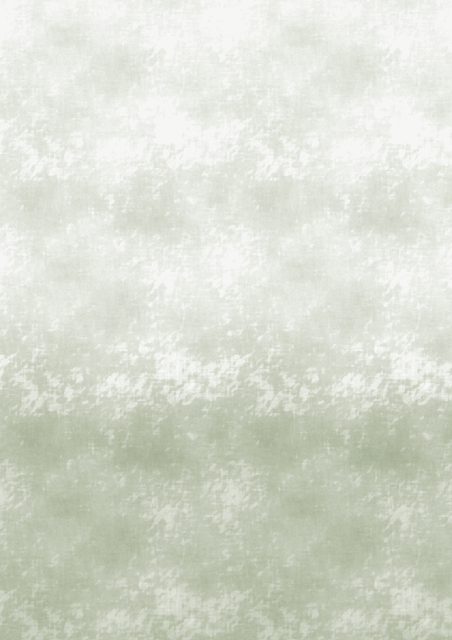
Reproduce this texture procedurally as a WebGL 2 fragment shader.

```glsl
#version 300 es
precision highp float;
// Weathered sage plaster: pale top fading to green, with tiled clouds, weave and white scuffs.
uniform vec2 u_resolution;
out vec4 fragColor;

#define TILE 0.368          // side of the repeating plaster tile, in canvas heights
#define CLOUD_AMOUNT 0.50
#define BAND_AMOUNT 0.065
#define SCUFF_AMOUNT 0.36
#define WEAVE_AMOUNT 0.13
#define GRAIN_AMOUNT 0.10
#define CRACK_AMOUNT 0.10
#define PALE vec3(0.965, 0.967, 0.957)
#define SAGE vec3(0.675, 0.712, 0.612)

const float TAU = 6.2831853;

// Soft patches in tile space: centre, radii (y runs downward).
const vec4 DARK[6] = vec4[6](
  vec4(0.91, 0.82, 0.07, 0.06), vec4(0.46, 0.33, 0.14, 0.10),
  vec4(0.31, 0.19, 0.16, 0.13), vec4(0.66, 0.95, 0.12, 0.10),
  vec4(0.24, 0.88, 0.15, 0.09), vec4(0.88, 0.42, 0.10, 0.08));
const vec4 LIGHT[6] = vec4[6](
  vec4(0.01, 0.15, 0.11, 0.19), vec4(0.75, 0.60, 0.10, 0.12),
  vec4(0.97, 0.59, 0.13, 0.08), vec4(0.17, 0.68, 0.11, 0.10),
  vec4(0.52, 0.67, 0.12, 0.08), vec4(0.70, 0.16, 0.09, 0.12));

vec2 hash2(vec2 p) {
  vec3 a = fract(vec3(p.xyx) * vec3(0.1031, 0.1030, 0.0973));
  a += dot(a, a.yzx + 33.33);
  return fract((a.xx + a.yz) * a.zy);
}

// Smooth cellular noise: random cell values blended by distance, wrapping at period.
float cellNoise(vec2 p, vec2 period) {
  vec2 cell = floor(p), f = p - cell;
  float sum = 0.0, weight = 0.0;
  for (int j = -1; j <= 1; j++)
    for (int i = -1; i <= 1; i++) {
      vec2 o = vec2(i, j);
      vec2 id = mod(cell + o, period);
      vec2 d = o + 0.15 + 0.7 * hash2(id) - f;
      float w = exp(-5.0 * dot(d, d));
      sum += w * hash2(id + 71.0).x;
      weight += w;
    }
  return sum / weight;
}

float tiledNoise(vec2 q, vec2 freq) { return cellNoise(q * freq, freq); }

float layered(vec2 q, float freq) {
  float sum = 0.0, amp = 0.5;
  for (int i = 0; i < 5; i++) {
    sum += amp * tiledNoise(q, vec2(freq));
    freq *= 2.0;
    amp *= 0.6;
  }
  return sum / 1.153;
}

vec2 wrapped(vec2 d) { return d - floor(d + 0.5); }

float patchMask(vec2 q, vec4 s) {
  vec2 d = wrapped(q - s.xy) / s.zw;
  return exp(-dot(d, d));
}

// Thin white stalks that spread upward from one root.
float stalks(vec2 q) {
  vec2 d = wrapped(q - vec2(0.75, 0.73));
  float r = length(d), angle = atan(d.x, -d.y) + 0.15 * sin(r * 38.0);
  float lines = smoothstep(0.55, 0.78, cellNoise(vec2(angle * 11.0 + 40.0, r * 17.0), vec2(97.0)));
  float fan = exp(-angle * angle * 2.2) * smoothstep(0.01, 0.04, r) * (1.0 - smoothstep(0.12, 0.25, r));
  float stem = exp(-pow(d.x / 0.006, 2.0)) * (1.0 - smoothstep(0.06, 0.17, abs(d.y + 0.06)));
  return lines * fan + 0.5 * stem;
}

void main() {
  vec2 p = gl_FragCoord.xy / u_resolution.y;
  float down = 1.0 - p.y;
  vec2 q = vec2(p.x, down) / TILE;

  // Ragged patch edges come from a warped position.
  float coarse = layered(q, 5.0);
  float fine = layered(q + 0.37, 22.0);
  vec2 warp = vec2(coarse, tiledNoise(q + 0.61, vec2(9.0))) - 0.5;
  vec2 qw = q + 0.11 * warp + 0.05 * (fine - 0.5);
  float dark = 0.0, light = 0.0;
  for (int i = 0; i < 6; i++) {
    dark += patchMask(qw, DARK[i]);
    light += patchMask(qw, LIGHT[i]);
  }

  // Large vertical fade with a faint band in each tile.
  float fade = 0.20 + 0.57 * smoothstep(0.40, 0.73, down) + 0.09 * smoothstep(0.74, 1.0, down);
  fade -= 0.13 * (1.0 - smoothstep(0.0, 0.11, down));
  float tone = fade + BAND_AMOUNT * cos(TAU * (q.y - 0.83));
  tone += CLOUD_AMOUNT * (coarse - 0.5) + 0.11 * dark - 0.07 * light;

  // Woven threads and slanted scratches.
  float across = tiledNoise(q, vec2(26.0, 118.0));
  float along = tiledNoise(q, vec2(110.0, 22.0));
  float slant = cellNoise(vec2(22.0 * (q.x - q.y), 64.0 * (q.x + q.y)), vec2(22.0, 64.0));
  float weave = 0.5 * (across + along);
  tone -= WEAVE_AMOUNT * (weave - 0.5);

  // Worn white scuffs, strongest inside the light patches.
  float wear = 0.42 * fine + 0.30 * weave + 0.28 * slant;
  float level = wear + 0.22 * light - 0.09 * dark + 0.25 * (0.5 - coarse);
  float scuff = smoothstep(0.54, 0.78, level);
  float strength = mix(1.0, 0.68, smoothstep(0.5, 0.85, down));
  tone -= SCUFF_AMOUNT * strength * scuff * (0.35 + 0.65 * smoothstep(0.05, 0.5, tone));
  tone -= 0.20 * strength * stalks(q + 0.03 * warp);

  // Hairline cracks and fine grain.
  float ridge = 1.0 - smoothstep(0.0, 0.025, abs(tiledNoise(qw, vec2(7.0)) - 0.5));
  tone -= CRACK_AMOUNT * strength * ridge * smoothstep(0.48, 0.68, fine);
  tone -= GRAIN_AMOUNT * (tiledNoise(q, vec2(150.0)) - 0.5);

  fragColor = vec4(mix(PALE, SAGE, clamp(tone, 0.0, 1.08)), 1.0);
}
```
